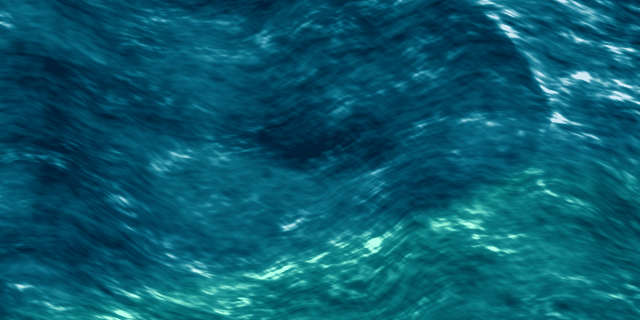
Give the GLSL for this texture, as a Shadertoy shader.

```glsl
// Wind-rippled teal sea with a curling wave crest, pale glints and a turquoise glow.
#define BASE_TONE 0.30
#define SWELL_GAIN 0.34
#define RIPPLE_GAIN 0.24
#define GLINT_GAIN 0.62
#define RIPPLE_FREQ vec2(9.0, 36.0)
#define FLOW_BEND 0.10
#define FLOW_RATE 3.9
#define CREST_TIP vec2(1.72, 0.60)
#define TURQUOISE_TINT vec3(0.88, 1.13, 0.96)

// Colour ramp from deep water to foam
const vec3 RAMP[7] = vec3[7](
    vec3(0.00, 0.13, 0.22), vec3(0.00, 0.23, 0.33), vec3(0.01, 0.33, 0.43),
    vec3(0.04, 0.43, 0.53), vec3(0.16, 0.55, 0.64), vec3(0.47, 0.74, 0.80),
    vec3(0.80, 0.91, 0.96));

vec3 waterColour(float tone) {
    vec3 c = RAMP[0];
    for (int i = 1; i < 7; i++)
        c = mix(c, RAMP[i], clamp(tone * 5.0 - float(i - 1), 0.0, 1.0));
    return c;
}

vec2 gradientAt(vec2 cell) {
    float a = 6.2832 * fract(sin(dot(cell, vec2(127.1, 311.7))) * 43758.5);
    return vec2(cos(a), sin(a));
}

float gradientNoise(vec2 p) {
    vec2 i = floor(p), f = p - i, e = vec2(1, 0);
    vec2 u = f * f * f * (f * (f * 6.0 - 15.0) + 10.0);
    float low = mix(dot(gradientAt(i), f), dot(gradientAt(i + e), f - e), u.x);
    float high = mix(dot(gradientAt(i + e.yx), f - e.yx),
                     dot(gradientAt(i + 1.0), f - 1.0), u.x);
    return mix(low, high, u.y);
}

// Stretched octaves that form wind ripples along x
float ripples(vec2 p) {
    float sum = 0.0, weight = 1.0;
    vec2 freq = RIPPLE_FREQ;
    for (int i = 0; i < 3; i++) {
        sum += weight * gradientNoise(p * freq + float(i) * 17.3);
        freq *= vec2(1.9, 1.75);
        weight *= 0.78;
    }
    return sum;
}

// Coordinates whose x axis follows the bending ripple direction
vec2 flowSpace(vec2 p) {
    float phase = (p.x - 0.65 - 0.2 * (1.0 - p.y)) * FLOW_RATE;
    float drift = 0.07 * gradientNoise(p * 2.7 + 5.0) + 0.016 * gradientNoise(p * 9.0);
    return vec2(p.x, p.y + FLOW_BEND * cos(phase) + drift);
}

// Approximate signed distance to the crest, positive on its right
float crestDistance(vec2 p) {
    float dy = p.y - CREST_TIP.y;
    float curve = dy > 0.0 ? 1.6 : 4.0;
    float slope = 2.0 * curve * dy;
    float wobble = 0.03 * gradientNoise(p * 7.0) + 0.012 * gradientNoise(p * 24.0);
    return (p.x - CREST_TIP.x + curve * dy * dy + wobble) / sqrt(1.0 + slope * slope);
}

void mainImage(out vec4 fragColor, in vec2 fragCoord) {
    vec2 p = fragCoord / iResolution.y;
    p.x += 1.0 - 0.5 * iResolution.x / iResolution.y;
    vec2 q = flowSpace(p);
    float d = crestDistance(p);

    // Regions: bright windward face, green glow, pale shoal and shadows
    float upper = smoothstep(0.48, 0.66, p.y);
    float face = upper * smoothstep(-0.01, 0.015, d);
    float lower = smoothstep(0.56, 0.42, p.y);
    float glowWidth = 0.03 + 0.17 * max(0.5 - p.y, 0.0);
    float glow = lower * exp(-abs(d) / glowWidth);
    float shallows = lower * smoothstep(-0.1, 0.15, d);
    vec2 fromShoal = p - vec2(0.86, 0.38) + 0.10 * gradientNoise(p * vec2(4.0, 6.0));
    fromShoal.y += 0.22 * fromShoal.x;
    float shoal = smoothstep(1.15, 0.75, length(fromShoal / vec2(0.40, 0.14)));
    float trough = exp(-pow((fromShoal.y - 0.19) / 0.07, 2.0))
                 * smoothstep(0.75, 0.3, abs(fromShoal.x));
    float lee = upper * (1.0 - face) * exp(-max(-d, 0.0) / 0.22);

    // Broad swell
    float swell = gradientNoise(q * vec2(2.2, 5.0) + 3.1)
                + 0.6 * gradientNoise(q * vec2(4.5, 13.0) + 8.7);
    float tone = BASE_TONE + SWELL_GAIN * swell * (1.0 - 0.4 * shoal);
    tone += 0.15 * shoal + 0.13 * shallows + 0.26 * glow + 0.10 * face;
    tone -= 0.12 * trough + 0.10 * lee;

    // Fine ripples with a weak crossing set
    float along = ripples(q);
    vec2 crossing = mat2(0.88, 0.47, -0.47, 0.88) * p;
    float chop = 0.78 * along + 0.45 * ripples(crossing + 0.02 * swell);
    tone += RIPPLE_GAIN * chop * (1.0 + 0.5 * face + 0.5 * glow);

    // Patches of glints on the ripple tops
    float cluster = gradientNoise(q * vec2(3.2, 9.0) + 21.0)
                  + 0.5 * gradientNoise(q * vec2(6.0, 19.0) + 2.0);
    float patchy = smoothstep(-0.12, 0.45, cluster + 0.16 * face + 0.14 * glow);
    tone += GLINT_GAIN * patchy * (max(chop, 0.0) + 0.14);

    // Long pale bands on the face and the broken crest line
    float band = smoothstep(-0.08, 0.42, gradientNoise(q * vec2(2.4, 15.0) + 40.0));
    tone += face * band * (0.34 + 0.35 * chop);
    float broken = 0.55 + 1.1 * gradientNoise(p * 13.0) + 0.5 * chop;
    tone += upper * max(broken, 0.0) * 0.55 * exp(-abs(d) / 0.014);
    tone += face * 0.22 * exp(-max(d, 0.0) / 0.07);

    // Turquoise cast in the sunlit shallows
    float green = clamp(glow + 0.75 * shallows + 0.15 * shoal, 0.0, 1.0);
    vec3 colour = waterColour(tone);
    colour *= mix(vec3(1.0), TURQUOISE_TINT, green);
    fragColor = vec4(clamp(colour, 0.0, 1.0), 1.0);
}
```
